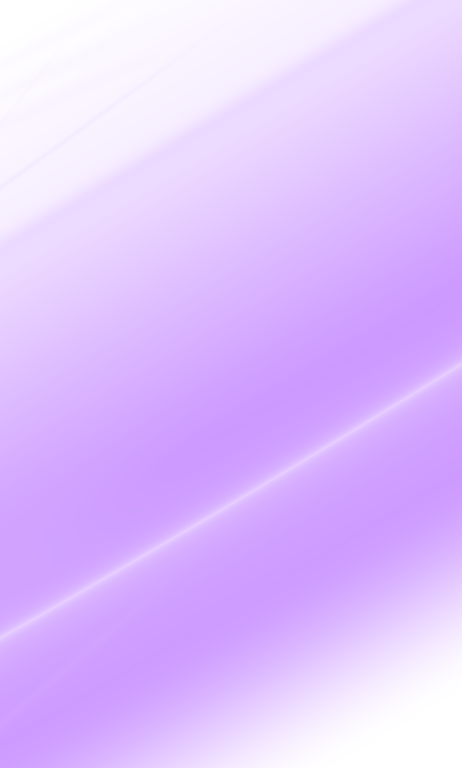
A Shadertoy shader for this background:

```glsl
const vec3 VIOLET = vec3(0.80, 0.60, 1.0);
const vec3 WHITE = vec3(1.0);

// Heights are fractions of the canvas height; slopes are rise over run.
const float BEAM_SLOPE = 0.594;
const float BEAM_HEIGHT = 0.169;
const float BEAM_SAG = 0.045;
const float UPPER_DARK = 0.09;
const float LOWER_DARK = -0.135;
const float LOWER_FADE = 0.30;
const float RISE_RATE = 1.8;
const float RISE_FOOT = 0.03;
const float VEIL_EDGE = 0.505;
const float VEIL_SOFTNESS = 0.04;
const float CREASE_DEPTH = 0.07;
const float CREASE_WIDTH = 0.014;
const float CORE_GAIN = 0.25;
const float CORE_WIDTH = 0.007;
const float HALO_GAIN = 0.28;
const float HALO_ABOVE = 0.027;
const float HALO_BELOW = 0.055;
const int FOLD_COUNT = 3;

// Soft line through (0, height) with the given slope.
float softLine(vec2 p, float slope, float height, float width) {
    float d = (p.y - slope * p.x - height) / width;
    return exp(-d * d);
}

// Whiteness of the broad bands, by height above the beam.
float bandWhiteness(float d) {
    float t = max(d - UPPER_DARK, 0.0);
    float rise = RISE_RATE * t * t / (t + RISE_FOOT);
    float veil = mix(0.84, 1.0, smoothstep(VEIL_EDGE, 0.80, d));
    float upper = mix(rise, veil, smoothstep(VEIL_EDGE, VEIL_EDGE + VEIL_SOFTNESS, d));
    float lower = smoothstep(0.0, LOWER_FADE, LOWER_DARK - d);
    return upper + lower;
}

// Bright core with a halo that reaches further below the beam.
float beamGlow(float d) {
    float core = CORE_GAIN * exp(-abs(d) / CORE_WIDTH);
    float reach = d > 0.0 ? HALO_ABOVE : HALO_BELOW;
    return core + HALO_GAIN * exp(-abs(d) / reach);
}

// Pale folds and threads fanning out of the upper left corner.
float cornerShade(vec2 p) {
    float shade = 0.0;
    for (int i = 0; i < FOLD_COUNT; i++) {
        float k = float(i);
        float fold = softLine(p, 0.48 + 0.02 * k, 0.835 + 0.04 * k, 0.012);
        shade += 0.035 * fold * (1.0 - smoothstep(0.05, 0.32, p.x));
    }
    shade += 0.07 * softLine(p, 0.73, 0.755, 0.004) * (1.0 - smoothstep(0.1, 0.36, p.x));
    shade += 0.03 * softLine(p, 1.25, 0.838, 0.004) * (1.0 - smoothstep(0.04, 0.11, p.x));
    return shade;
}

void mainImage(out vec4 fragColor, in vec2 fragCoord) {
    vec2 p = fragCoord / iResolution.y;
    float across = fragCoord.x / iResolution.x;

    // Signed height above the slightly sagging beam
    float sag = BEAM_SAG * p.x * (iResolution.x / iResolution.y - p.x);
    float d = p.y - BEAM_SLOPE * p.x - BEAM_HEIGHT;

    float whiteness = bandWhiteness(d) + beamGlow(d + sag);

    // Paler left end of the upper dark band
    float paleBand = exp(-pow((d - UPPER_DARK) / 0.06, 2.0));
    whiteness += 0.09 * paleBand * (1.0 - smoothstep(0.0, 0.45, across));

    // Crease under the veil, corner folds and the faint lower ray
    whiteness -= CREASE_DEPTH * exp(-pow((d - VEIL_EDGE) / CREASE_WIDTH, 2.0));
    whiteness -= cornerShade(p);
    whiteness += 0.04 * softLine(p, 0.84, 0.056, 0.008) * (1.0 - smoothstep(0.1, 0.26, p.x));

    fragColor = vec4(mix(VIOLET, WHITE, clamp(whiteness, 0.0, 1.0)), 1.0);
}
```
